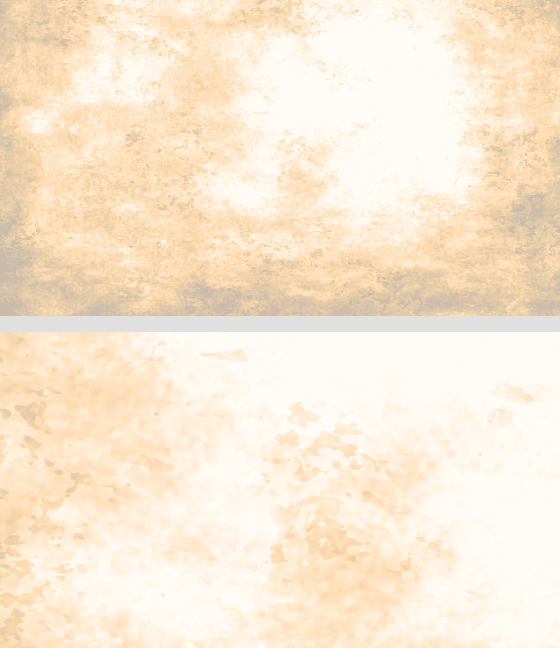
Top: the whole. Bottom: its middle third, enlarged.
Write a WebGL 2 fragment shader that draws this texture.

```glsl
#version 300 es
precision highp float;

uniform vec2 u_resolution;
out vec4 fragColor;

vec3 hash3(vec2 cell) {
    vec3 h = fract(cell.xyx * vec3(0.1031, 0.1030, 0.0973));
    h += dot(h, h.yxz + 33.33);
    return fract((h.xxy + h.yzz) * h.zyx);
}

// Soft cellular noise in -1..1: scattered points blend their random values
float cellNoise(vec2 p) {
    vec2 cell = floor(p);
    float total = 0.0, weightSum = 0.0;
    for (int y = -1; y <= 1; y++) {
        for (int x = -1; x <= 1; x++) {
            vec2 neighbour = cell + vec2(x, y);
            vec3 rnd = hash3(neighbour + 71.0);
            vec2 d = neighbour + rnd.xy - p;
            float weight = exp(-6.0 * dot(d, d));
            total += weight * (rnd.z * 2.0 - 1.0);
            weightSum += weight;
        }
    }
    return total / weightSum;
}

float layeredNoise(vec2 p, int octaves, float gain) {
    float sum = 0.0, amplitude = 1.0;
    for (int i = 0; i < octaves; i++) {
        sum += amplitude * cellNoise(p);
        p = p * 2.03 + 17.3;
        amplitude *= gain;
    }
    return sum;
}

// Sparse, randomly turned ellipses, one at most per grid cell
float marks(vec2 p, float frequency, vec2 size, float share) {
    vec2 cell = floor(p * frequency);
    vec3 rnd = hash3(cell + 19.0);
    vec2 d = (fract(p * frequency) - 0.3 - 0.4 * rnd.xy) / frequency;
    float angle = rnd.x * 6.2832;
    d = mat2(cos(angle), sin(angle), -sin(angle), cos(angle)) * d;
    d.y += 8.0 * d.x * d.x;
    return smoothstep(1.0, 0.3, length(d / size)) * step(1.0 - share, rnd.z);
}

float glow(vec2 uv, vec2 centre, vec2 radius) {
    vec2 d = (uv - centre) / radius;
    return exp(-dot(d, d));
}

float ramp(float low, float high, float x) {
    return clamp((x - low) / (high - low), 0.0, 1.0);
}

// Stained grey through tan and cream to near white
vec3 plasterColor(float tone) {
    vec3 c = mix(vec3(0.80, 0.73, 0.67), vec3(0.90, 0.80, 0.66), ramp(-2.3, -1.25, tone));
    c = mix(c, vec3(0.98, 0.85, 0.68), ramp(-1.25, -0.6, tone));
    c = mix(c, vec3(1.00, 0.89, 0.76), ramp(-0.6, 0.0, tone));
    c = mix(c, vec3(1.00, 0.93, 0.84), ramp(0.0, 0.5, tone));
    c = mix(c, vec3(1.00, 0.97, 0.93), ramp(0.5, 1.05, tone));
    return mix(c, vec3(1.00, 0.99, 0.97), ramp(1.05, 1.7, tone));
}

void main() {
    vec2 uv = gl_FragCoord.xy / u_resolution;
    vec2 p = gl_FragCoord.xy / u_resolution.y;
    vec2 warped = p + 0.012 * vec2(cellNoise(p * 11.0), cellNoise(p * 11.0 + 40.0));

    // Broad light in the middle and upper right, stains along the borders
    vec2 soft = uv + 0.04 * vec2(cellNoise(p * 5.0 + 9.0), cellNoise(p * 5.0 + 23.0));
    float tone = -0.72
        + 1.4 * glow(soft, vec2(0.45, 0.57), vec2(0.43, 0.36))
        + 2.2 * glow(soft, vec2(0.66, 0.92), vec2(0.17, 0.30))
        + 1.5 * glow(soft, vec2(0.77, 0.56), vec2(0.15, 0.28))
        + 1.1 * glow(soft, vec2(0.20, 0.90), vec2(0.07, 0.14))
        + 1.0 * glow(soft, vec2(0.95, 0.78), vec2(0.08, 0.20));
    tone -= 1.1 * exp(-max(soft.x, 0.0) / 0.06) + 1.05 * exp(-max(soft.y, 0.0) / 0.17)
        + 0.8 * exp((min(soft.x, 1.0) - 1.0) / 0.06);

    // Cloudy blotches, stretched sideways toward the bottom
    float clouds = layeredNoise(warped * vec2(4.2, 5.0) + 31.0, 6, 0.68);
    float strata = layeredNoise(warped * vec2(5.0, 15.0) + 5.0, 5, 0.7);
    tone += mix(clouds, strata, 0.3 + 0.3 * smoothstep(0.6, 0.1, uv.y)) * 1.0;

    // Faint vertical runs near the sides
    float side = smoothstep(0.25, 0.5, abs(uv.x - 0.5));
    tone += 0.22 * side * layeredNoise(p * vec2(26.0, 3.0), 3, 0.6);

    // Crumbled dark flakes and crisp pale chips, gathered in patches
    float crumbs = layeredNoise(warped * vec2(38.0, 60.0), 3, 0.8);
    float patches = layeredNoise(warped * vec2(4.5, 6.0) + 60.0, 3, 0.6)
        + 0.9 * glow(soft, vec2(0.70, 0.62), vec2(0.08, 0.07))
        + 0.8 * glow(soft, vec2(0.57, 0.76), vec2(0.05, 0.06));
    tone -= 1.15 * smoothstep(0.3, 0.9, crumbs) * smoothstep(-0.1, 0.6, patches);
    tone += 0.9 * smoothstep(0.3, 0.9, -crumbs) * smoothstep(-0.1, 0.6, -patches);

    // Fine grain
    tone += 0.17 * crumbs + 0.34 * cellNoise(p * 140.0);

    // Loose flecks and thin scratches
    float flecks = marks(warped, 11.0, vec2(0.009, 0.004), 0.08);
    float specks = marks(p + 3.7, 27.0, vec2(0.0035, 0.0025), 0.06);
    tone -= 2.0 * flecks + 1.2 * specks;
    tone += 0.9 * marks(p + 8.1, 6.0, vec2(0.035, 0.002), 0.1);

    fragColor = vec4(plasterColor(tone), 1.0);
}
```
